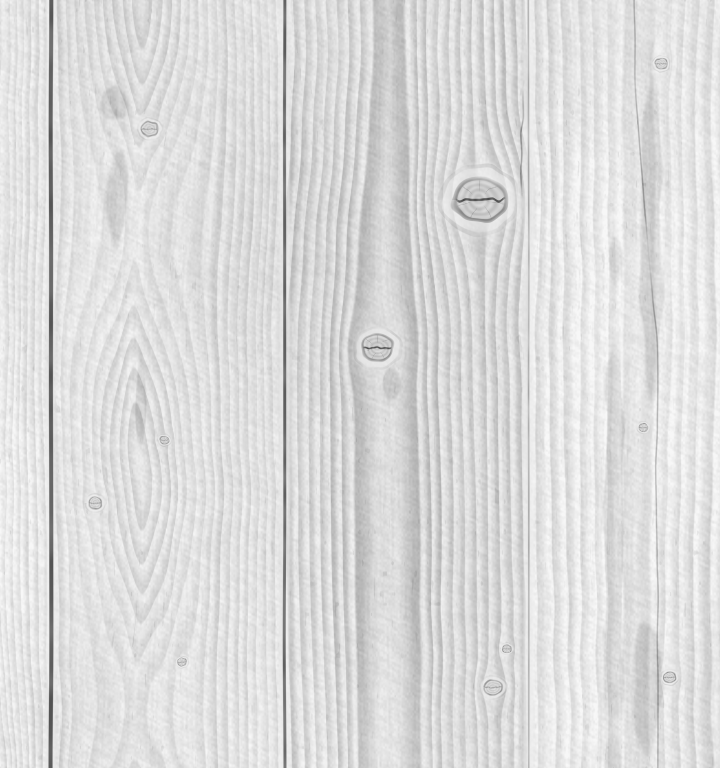
Write a Shadertoy shader that draws this texture.

```glsl
const vec3 SEAM_X = vec3(0.0664, 0.3705, 0.6880);
const vec3 SEAM_HALF_WIDTH = vec3(0.0023, 0.0016, 0.0007);
const vec3 SEAM_TONE = vec3(0.38, 0.42, 0.70);
const vec4 PLANK_TONE = vec4(0.955, 0.935, 0.928, 0.957);
const vec4 HEART_X = vec4(-0.15, 0.185, 0.510, 0.835);
const vec4 RING_SPACING = vec4(0.0095, 0.0115, 0.0145, 0.0190);
const vec4 RING_DEPTH = vec4(0.10, 0.11, 0.16, 0.12);

// Knots: centre and radius
const int KNOTS = 11;
const vec3 KNOT[KNOTS] = vec3[](
    vec3(0.195, 0.832, 0.011), vec3(0.624, 0.740, 0.034), vec3(0.491, 0.547, 0.021),
    vec3(0.861, 0.917, 0.008), vec3(0.838, 0.443, 0.006), vec3(0.124, 0.345, 0.009),
    vec3(0.642, 0.105, 0.012), vec3(0.660, 0.155, 0.006), vec3(0.872, 0.118, 0.008),
    vec3(0.214, 0.427, 0.006), vec3(0.237, 0.138, 0.006));

// Stains: centre and half size
const int STAINS = 7;
const vec4 STAIN[STAINS] = vec4[](
    vec4(0.183, 0.480, 0.008, 0.060), vec4(0.153, 0.755, 0.015, 0.065),
    vec4(0.849, 0.710, 0.015, 0.210), vec4(0.842, 0.110, 0.019, 0.080),
    vec4(0.800, 0.300, 0.013, 0.420), vec4(0.150, 0.862, 0.019, 0.024),
    vec4(0.508, 0.500, 0.014, 0.026));

float hash(vec2 p) {
    vec3 q = fract(vec3(p.xyx) * 0.1031);
    q += dot(q, q.yzx + 33.33);
    return fract((q.x + q.y) * q.z);
}

float noise(vec2 p) {
    vec2 i = floor(p), f = fract(p);
    f = f * f * (3.0 - 2.0 * f);
    return mix(mix(hash(i), hash(i + vec2(1, 0)), f.x),
               mix(hash(i + vec2(0, 1)), hash(i + vec2(1, 1)), f.x), f.y);
}

// Coverage of a soft-edged stroke at distance d
float stroke(float d, float halfWidth, float px) {
    return 1.0 - smoothstep(halfWidth - 0.5 * px, halfWidth + px, abs(d));
}

// Bend the grain around every knot
vec2 bendGrain(vec2 p) {
    float shift = 0.0;
    for (int i = 0; i < KNOTS; i++) {
        vec2 d = (p - KNOT[i].xy) * vec2(1.0, 0.75) / KNOT[i].z;
        shift += (p.x - KNOT[i].x) * 0.85 * exp(-dot(d, d) / 2.4);
    }
    float wander = noise(p * vec2(7.0, 3.5)) - 0.5 + 0.3 * noise(p * vec2(12.0, 14.0));
    return vec2(p.x - shift + 0.016 * wander, p.y);
}

// Distance outward from the heart of a plank; negative inside it
float heartDistance(vec2 p, int plank) {
    float dx = abs(p.x - HEART_X[plank]);
    float d = dx;
    if (plank == 1) {
        float arch = 0.03 * (1.0 - cos((p.y - 0.39) * 10.0));
        d = sqrt(dx * dx + 0.0001) + arch * exp(-200.0 * dx * dx);
    }
    if (plank == 2) d -= mix(0.047, 0.026, smoothstep(0.5, 1.0, p.y));
    if (plank == 3) d -= 0.024;
    return d + 0.006 * noise(vec2(p.x * 50.0, p.y * 1.5));
}

// Growth rings darken slowly and end in a sharp edge
float growthRings(float d, float spacing, float seed) {
    float ring = d / spacing;
    float t = d < 0.0 ? max(0.0, 1.0 + d / 0.04) : fract(ring);
    float strength = mix(0.55, 1.0, hash(vec2(floor(max(ring, -1.0)) + 9.0, seed)));
    return strength * smoothstep(0.1, 0.87, t) * (1.0 - smoothstep(0.87, 1.0, t));
}

float stainCover(vec2 p, vec4 stain) {
    vec2 d = (p - stain.xy) / stain.zw;
    float ragged = 0.7 * (noise(p * vec2(60.0, 18.0)) - 0.5);
    return 1.0 - smoothstep(0.75, 1.05, length(d) + ragged);
}

// Pale collar, dark rim, ringed disc and cracks
float paintKnot(float tone, vec2 p, vec3 knot, float px) {
    vec2 d = (p - knot.xy) / knot.z;
    float soft = px / knot.z;
    float r = length(d * vec2(1.0, 1.12)) + 0.22 * (noise(d * 1.8 + knot.xy * 90.0) - 0.5);
    float angle = atan(d.y, d.x);
    float large = smoothstep(0.014, 0.02, knot.z);
    tone = mix(tone, 0.93, 0.65 * smoothstep(1.75, 1.2, r));
    tone -= 0.10 * stroke(r - 1.45, 0.07, soft) * noise(vec2(angle * 1.5 + 8.0, knot.x * 70.0));
    float disc = 0.83 - 0.035 * sin(r * 22.0) - 0.06 * noise(d * 5.0);
    tone = mix(tone, disc, (1.0 - smoothstep(0.92, 1.0 + soft, r)) * mix(0.7, 1.0, large));
    tone -= 0.17 * stroke(r - 0.96, 0.07, soft) * (0.4 + noise(vec2(angle * 2.0 + 9.0, knot.y * 50.0)));
    float inside = 1.0 - smoothstep(0.8, 0.95, r);
    float split = d.y - 0.16 * (noise(vec2(d.x * 4.0, knot.y * 80.0)) - 0.5);
    tone -= inside * mix(0.18, 0.45, large) * stroke(split, 0.035, soft);
    float spokes = smoothstep(0.94, 1.0, cos(angle * 7.0 + 2.0 * noise(d * 3.0)));
    return tone - 0.08 * large * inside * spokes * smoothstep(0.2, 0.5, r);
}

void mainImage(out vec4 fragColor, in vec2 fragCoord) {
    vec2 p = fragCoord / iResolution.y;
    float px = 1.0 / iResolution.y;
    int plank = int(dot(step(SEAM_X, vec3(p.x)), vec3(1.0)));

    // Rings and broad shading
    vec2 grain = bendGrain(p);
    float d = heartDistance(grain, plank);
    float contrast = RING_DEPTH[plank] * mix(0.65, 1.2, noise(p * vec2(9.0, 4.0) + 5.0));
    float tone = PLANK_TONE[plank] - contrast * growthRings(d, RING_SPACING[plank], float(plank));
    tone -= 0.05 * noise(p * vec2(8.0, 3.0) + 20.0);
    if (plank == 2) tone -= 0.03 * (1.0 - smoothstep(-0.004, 0.0, d));

    // Fibres, slanted saw marks and speckle
    tone += 0.035 * (noise(grain * vec2(330.0, 14.0)) - 0.5);
    tone += 0.040 * (noise(vec2(p.x * 70.0, (p.y + 0.5 * p.x) * 260.0)) - 0.5);
    tone += 0.045 * (noise(p * vec2(420.0, 300.0)) - 0.5);
    float pore = smoothstep(0.86, 0.96, noise(grain * vec2(260.0, 75.0) + 40.0));
    tone -= 0.07 * pore * noise(p * 11.0 + 3.0);

    for (int i = 0; i < STAINS; i++) tone -= 0.085 * stainCover(p, STAIN[i]);
    for (int i = 0; i < KNOTS; i++) tone = paintKnot(tone, p, KNOT[i], px);

    // Long drying cracks
    float longCrack = p.x - mix(0.853, 0.823, smoothstep(0.5, 0.95, p.y)) - 0.004 * noise(vec2(p.y * 18.0, 2.0));
    tone -= 0.22 * stroke(longCrack, 0.0006, px) * smoothstep(0.3, 0.6, noise(vec2(p.y * 9.0, 7.0)));
    float edgeCrack = p.x - 0.678 - 0.004 * noise(vec2(p.y * 40.0, 4.0));
    tone -= 0.25 * stroke(edgeCrack, 0.0007, px) * stroke(p.y - 0.815, 0.055, 0.02);

    // Seams with pale worn edges
    for (int i = 0; i < 3; i++) {
        float s = p.x - SEAM_X[i] - 0.0012 * (noise(vec2(p.y * 6.0, float(i))) - 0.5);
        tone = mix(tone, 0.93, 0.6 * stroke(s, 0.006, 0.003));
        float wear = 0.12 * (noise(vec2(p.y * 45.0, float(i) + 5.0)) - 0.5);
        tone = mix(tone, SEAM_TONE[i] + wear, stroke(s, SEAM_HALF_WIDTH[i], px));
    }
    fragColor = vec4(vec3(clamp(tone, 0.0, 0.97)), 1.0);
}
```
